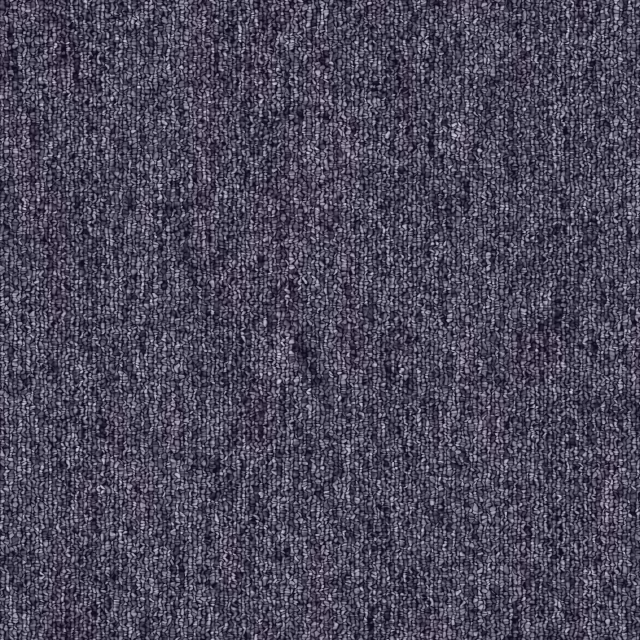
Give the GLSL for this texture, as a Shadertoy shader.

```glsl
// Loop-pile carpet in slate violet: narrow vertical rows of small tufted loops.
// Each loop is a warped soft dome over a dark gap; stretched noise per row
// makes short light and dark yarn runs, and fine noise adds fibre grain.

#define COLUMNS 146.0      // tufted rows across the canvas
#define LOOPS 190.0        // loops along one row
#define STREAKS 30.0       // yarn shade changes along one row
#define FIBRES 250.0       // fibre grain frequency
#define WARP 0.75          // irregularity of the loops, in cells
#define GAP_TONE 0.07      // shadow between loops
#define YARN_TONE 0.475    // average lit loop
#define LOOP_VARIATION 0.34
#define STREAK_VARIATION 0.2
#define FIBRE_VARIATION 0.22
#define COOL_CAST vec3(0.0, -0.01, 0.06)
#define PLUM_CAST vec3(0.012, -0.006, 0.0)

float hash(vec2 p) {
    vec3 q = fract(vec3(p.xyx) * 0.1031);
    q += dot(q, q.yzx + 33.33);
    return fract((q.x + q.y) * q.z);
}

float noise(vec2 p) {
    vec2 cell = floor(p);
    vec2 f = fract(p);
    f = f * f * (3.0 - 2.0 * f);
    float low = mix(hash(cell), hash(cell + vec2(1.0, 0.0)), f.x);
    float high = mix(hash(cell + vec2(0.0, 1.0)), hash(cell + vec2(1.0, 1.0)), f.x);
    return mix(low, high, f.y);
}

// Soft dome of one loop, shifted and slanted at random inside its cell;
// loops nearly touch along a row but leave a valley between rows
float loopDome(vec2 local, vec2 id) {
    vec2 jitter = vec2(hash(id + 11.7), hash(id + 47.3)) - 0.5;
    float slant = 1.6 * (hash(id + 83.1) - 0.5);
    vec2 q = 2.0 * (local - 0.5) + jitter * vec2(0.4, 0.8);
    q.y += slant * q.x;
    return 1.0 - smoothstep(0.3, 1.3, length(q * vec2(1.0, 0.8)));
}

vec3 carpet(vec2 uv) {
    // Upright rows, warped finely so that the loops become uneven
    vec2 grain = uv * vec2(150.0, 170.0);
    float x = uv.x * COLUMNS + WARP * (noise(grain + 20.0) - 0.5);
    float column = floor(x);
    float y = uv.y * LOOPS + 9.0 * hash(vec2(column, 5.0))
            + 1.6 * noise(vec2(column + 300.0, uv.y * 60.0))
            + WARP * (noise(grain + 260.0) - 0.5);
    vec2 id = vec2(column, floor(y));
    float dome = loopDome(fract(vec2(x, y)), id);

    // Yarn shade: single loops, row runs and very faint mottling
    float streak = noise(vec2(column + 700.0, uv.y * STREAKS));
    float darkRun = smoothstep(0.72, 0.95, noise(vec2(column + 500.0, uv.y * 22.0)));
    float mottle = noise(uv * vec2(14.0, 6.0) + 40.0) - 0.5;
    float yarn = YARN_TONE + LOOP_VARIATION * (hash(id) - 0.5)
               + STREAK_VARIATION * (streak - 0.5) - 0.15 * darkRun + 0.03 * mottle;
    float tone = mix(GAP_TONE, yarn, dome);
    tone += FIBRE_VARIATION * (noise(uv * FIBRES + 90.0) - 0.5);

    // Cool grey yarn with faint plum patches
    float plum = smoothstep(0.6, 0.9, noise(uv * vec2(22.0, 9.0) + 150.0));
    return max(vec3(tone), 0.05) + COOL_CAST + PLUM_CAST * plum;
}

void mainImage(out vec4 fragColor, in vec2 fragCoord) {
    // Four samples per pixel smooth the loop edges
    vec3 color = vec3(0.0);
    for (int i = 0; i < 4; i++) {
        vec2 offset = 0.5 * vec2(float(i % 2), float(i / 2)) - 0.25;
        color += carpet((fragCoord + offset) / iResolution.y);
    }
    fragColor = vec4(clamp(color / 4.0, 0.0, 1.0), 1.0);
}
```
